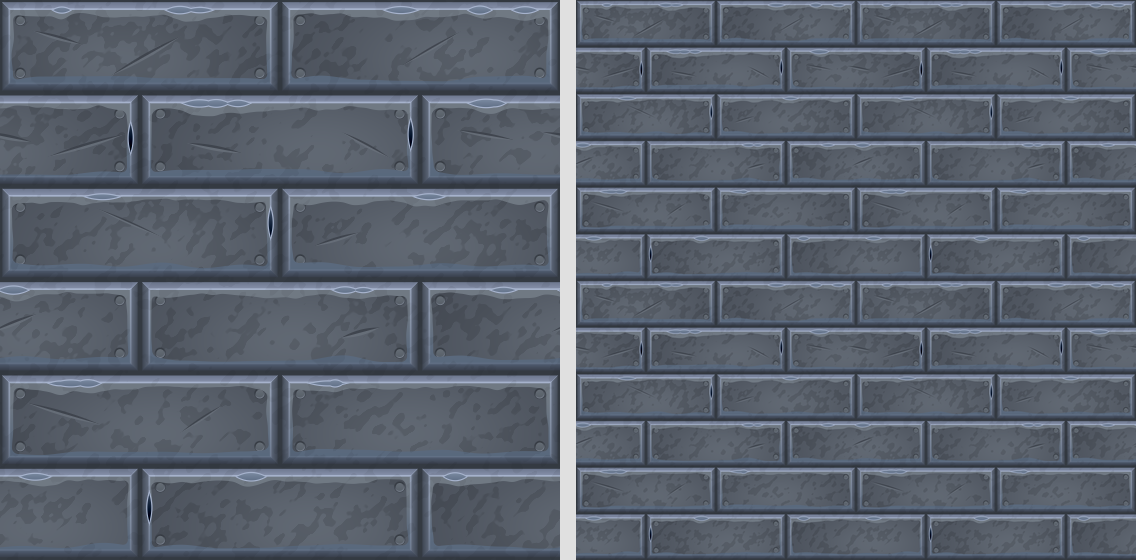
Left, the tile; right, the same tile 2 across and 2 down.
A WebGL 1 fragment shader for this texture:

```glsl
precision highp float;
// Running bond of riveted, bevelled slate-blue metal bricks: two across, six rows.
// Each brick is built from edge distances; hashes seeded by the brick vary its
// worn rim, chips and scratches. Wrapping noise mottles the whole surface.
uniform vec2 u_resolution;

const vec2 BRICK = vec2(3.0, 1.0);
const float ROWS = 6.0;
const float BEVEL = 0.075;
const vec3 MORTAR = vec3(0.205, 0.228, 0.26);
const vec3 FACE_DARK = vec3(0.292, 0.316, 0.356);
const vec3 FACE_LIGHT = vec3(0.378, 0.408, 0.45);
const vec3 HIGHLIGHT = vec3(0.65, 0.70, 0.80);

float hash(vec2 p) {
  vec3 q = fract(p.xyx * vec3(0.1031, 0.1030, 0.0973));
  q += dot(q, q.yzx + 33.33);
  return fract((q.x + q.y) * q.z);
}

// Value noise repeating after a whole number of cells
float noise(vec2 p, vec2 period) {
  vec2 i = floor(p), f = fract(p);
  f = f * f * (3.0 - 2.0 * f);
  vec2 a = mod(i, period), b = mod(i + 1.0, period);
  return mix(mix(hash(a), hash(vec2(b.x, a.y)), f.x),
             mix(hash(vec2(a.x, b.y)), hash(b), f.x), f.y);
}

float wave(float x, float seed) {
  float f = fract(x);
  return mix(hash(vec2(floor(x), seed)), hash(vec2(floor(x) + 1.0, seed)),
             f * f * (3.0 - 2.0 * f));
}

// Coverage of a shape from its signed distance
float cover(float d, float px) { return clamp(0.5 - d / px, 0.0, 1.0); }

// Pointed lens lying along x
float lens(vec2 p, vec2 size) {
  float x = p.x / size.x;
  return abs(p.y) - size.y * (1.0 - x * x);
}

vec2 rotate(vec2 p, float a) {
  return vec2(cos(a) * p.x + sin(a) * p.y, cos(a) * p.y - sin(a) * p.x);
}

float mottle(vec2 uv) {
  vec2 cells = vec2(32.0, 50.0);
  vec2 p = vec2(uv.x + uv.y, uv.x - uv.y) * cells;
  float n = 0.65 * noise(p, cells) + 0.35 * noise(p * 2.0, cells * 2.0);
  return smoothstep(0.56, 0.63, n + 0.16 * (noise(uv * 12.0, vec2(12.0)) - 0.5));
}

vec3 scratches(vec3 col, vec2 q, float seed, float px) {
  for (int i = 0; i < 3; i++) {
    vec2 key = vec2(float(i) * 7.0 + 40.0, seed);
    float side = hash(key + 1.0) < 0.5 ? -1.0 : 1.0;
    vec2 centre = vec2(0.72 + 0.78 * float(i) + 0.3 * (hash(key + 2.0) - 0.5),
                       0.38 + 0.26 * hash(key + 3.0));
    vec2 p = rotate(q - centre, side * mix(0.12, 0.62, hash(key + 4.0)));
    vec2 size = vec2(mix(0.2, 0.42, hash(key + 5.0)), mix(0.015, 0.03, hash(key + 6.0)));
    float on = step(0.47, hash(key));
    vec3 tone = mix(vec3(0.41, 0.44, 0.48), vec3(0.23, 0.25, 0.285), cover(-p.y, px));
    col = mix(col, tone, on * 0.85 * cover(lens(p, size), px));
  }
  return col;
}

vec3 rivet(vec3 col, vec2 v, float px) {
  float r = length(v);
  vec3 ring = mix(vec3(0.21, 0.23, 0.26), vec3(0.46, 0.49, 0.54),
                  smoothstep(-0.04, 0.05, 0.3 * v.x - v.y));
  vec3 cap = vec3(0.37, 0.40, 0.435) + 0.6 * v.y;
  col = mix(col, MORTAR, 0.7 * cover(r - 0.06, px));
  col = mix(col, ring, cover(r - 0.053, px));
  return mix(col, cap, cover(r - 0.042, px));
}

vec3 brick(vec2 q, float seed, float plain, float spots, float px) {
  float left = q.x - 0.025, right = BRICK.x - 0.025 - q.x;
  float bottom = q.y - 0.03, top = 0.977 - q.y;
  float sideways = min(left, right), upright = min(top, bottom);
  float edge = min(sideways, upright);
  float depth = clamp(edge / BEVEL, 0.0, 1.0);

  // Mitred bevels
  vec3 topTone = mix(vec3(0.43, 0.47, 0.56), vec3(0.53, 0.57, 0.67), depth);
  vec3 bottomTone = mix(vec3(0.22, 0.245, 0.295), vec3(0.32, 0.37, 0.45), depth);
  vec3 sideTone = mix(vec3(0.26, 0.29, 0.34), vec3(0.39, 0.43, 0.50), depth)
                + 0.05 * (q.y - 0.5);
  float isSide = cover(sideways - upright, px), isTop = step(top, bottom);
  vec3 col = mix(mix(bottomTone, topTone, isTop), sideTone, isSide);
  col = mix(col, HIGHLIGHT, 0.45 * isTop * cover(abs(sideways - upright) - 0.006, px));

  // Worn rim and its bright inner line
  vec3 rim = mix(vec3(0.35, 0.41, 0.49), vec3(0.44, 0.475, 0.515), smoothstep(0.1, 0.8, q.y));
  col = mix(col, rim, cover(BEVEL - edge, px));
  float shine = mix(mix(0.12, 1.0, isTop), 0.2 + 0.55 * q.y, isSide);
  col = mix(col, HIGHLIGHT, shine * cover(abs(edge - BEVEL) - 0.009, px));

  // Chips: three slots on the top edge, one on a side
  float chip = 1.0, sag = 0.0;
  for (int i = 0; i < 3; i++) {
    vec2 key = vec2(float(i) * 5.0 + 10.0, seed);
    vec2 size = vec2(mix(0.09, 0.19, hash(key + 1.0)), mix(0.022, 0.045, hash(key + 2.0)));
    vec2 p = vec2(q.x - 0.35 - 2.3 * hash(key + 3.0), BEVEL + 0.01 - top);
    float on = step(0.35, hash(key));
    chip = min(chip, mix(1.0, lens(p, size), on));
    sag += on * size.y * exp(-p.x * p.x / (size.x * size.x));
  }
  float flank = hash(vec2(31.0, seed)) < 0.5 ? left : right;
  vec2 sidePoint = vec2(q.y - mix(0.45, 0.7, hash(vec2(32.0, seed))), flank - BEVEL);
  chip = min(chip, mix(1.0, lens(sidePoint, vec2(0.16, 0.025)),
                       step(0.65, hash(vec2(33.0, seed)))));

  // Wavy rounded face, lit by a soft glow
  float topWear = 0.1 + 0.06 * wave(q.x * 3.5, seed) + 0.025 * wave(q.x * 9.0, seed + 20.0) + sag;
  float bottomWear = 0.09 + 0.075 * wave(q.x * 2.3, seed + 40.0);
  float sideWear = 0.095 + 0.03 * wave(q.y * 5.0 + step(left, right) * 9.0, seed + 60.0);
  vec2 inset = vec2(sideways - sideWear, min(top - topWear, bottom - bottomWear));
  float faceEdge = length(max(0.06 - inset, 0.0)) - 0.06;
  vec2 glow = (q - vec2(1.2 + 0.8 * hash(vec2(35.0, seed)), 0.35)) / vec2(1.25, 0.65);
  vec3 face = mix(FACE_DARK, FACE_LIGHT, exp(-dot(glow, glow)));
  face = scratches(face * (1.0 - 0.11 * spots), q, seed, px);
  vec2 fromCentre = q - 0.5 * BRICK;
  vec2 bolt = (abs(fromCentre) - vec2(1.283, 0.283)) * sign(fromCentre);
  face = mix(rivet(face, bolt, px), face, plain);
  col = mix(col * (1.0 - 0.05 * spots), face, cover(faceEdge, px));

  col = mix(col, HIGHLIGHT, cover(chip - 0.009, px));
  col = mix(col, vec3(0.44, 0.50, 0.59) - 1.2 * (top - BEVEL), cover(chip + 0.004, px));
  return mix(MORTAR * (1.0 - 0.04 * spots), col, cover(-edge, px));
}

void main() {
  vec2 uv = gl_FragCoord.xy / u_resolution;
  float px = ROWS / min(u_resolution.x, u_resolution.y);
  vec2 p = uv * ROWS;
  float row = mod(floor(p.y), ROWS);
  p.x -= 0.5 * BRICK.x * (1.0 - mod(row, 2.0));
  float column = mod(floor(p.x / BRICK.x), 2.0);
  float seed = row * 2.0 + column + 3.0;
  float plain = step(row, 0.5) * column; // one brick has no rivets
  vec2 q = vec2(mod(p.x, BRICK.x), fract(p.y));
  gl_FragColor = vec4(brick(q, seed, plain, mottle(uv), px), 1.0);
}
```
